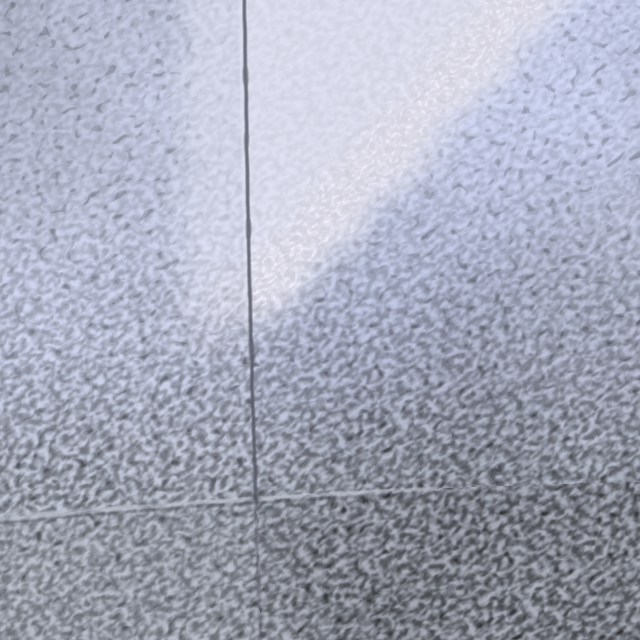
Write a WebGL 1 fragment shader that draws this texture.

```glsl
precision highp float;
// Speckled grey granite slabs meeting at a dark vertical and a pale horizontal joint.
// Gradient noise makes the fine grain; a soft wedge of reflected light
// brightens the polished upper part and washes out its speckle.

uniform vec2 u_resolution;

float hash(vec2 p) {
  vec3 q = fract(vec3(p.xyx) * 0.1031);
  q += dot(q, q.yzx + 33.33);
  return fract((q.x + q.y) * q.z);
}

vec2 gradient(vec2 cell) {
  float angle = 6.2832 * hash(cell);
  return vec2(cos(angle), sin(angle));
}

float gradientNoise(vec2 p) {
  vec2 i = floor(p), f = fract(p);
  vec2 w = f * f * f * (f * (f * 6.0 - 15.0) + 10.0);
  vec2 e = vec2(1.0, 0.0);
  float low = mix(dot(gradient(i), f), dot(gradient(i + e), f - e), w.x);
  float high = mix(dot(gradient(i + e.yx), f - e.yx),
                   dot(gradient(i + e.xx), f - e.xx), w.x);
  return mix(low, high, w.y);
}

// Soft stripe of half width w around d = 0
float stripe(float d, float w) {
  return 1.0 - smoothstep(w * 0.2, w * 1.4, abs(d));
}

void main() {
  vec2 uv = gl_FragCoord.xy / u_resolution;
  float drop = 1.0 - uv.y;

  // Signed distances to the slightly bent joints
  float wobble = 0.0012 * gradientNoise(uv * 24.0);
  float across = uv.x - 0.382 - 0.014 * drop - 0.011 * drop * drop + wobble;
  float above = uv.y - 0.190 - 0.092 * uv.x + 0.035 * uv.x * uv.x + wobble;
  float rightSlab = smoothstep(-0.002, 0.002, across);
  float lowerSlab = 1.0 - smoothstep(-0.002, 0.002, above);

  // Reflection: a wedge with a slanted right edge and soft left and lower ends
  float ragged = 0.02 * gradientNoise(uv * 13.0) + 0.014 * gradientNoise(uv * 60.0);
  float slant = (uv.y - 0.557 - 1.115 * (uv.x - 0.495)) / 1.5 + ragged;
  float glare = smoothstep(-0.035, 0.04, slant)
              * smoothstep(0.24, 0.33, uv.x + ragged)
              * smoothstep(0.42, 0.56, uv.y + ragged)
              * mix(0.75, 1.0, rightSlab);
  float halo = exp(-6.0 * max(-slant, 0.0)) * smoothstep(0.4, 0.9, uv.y);

  // Broad shading
  float height = smoothstep(0.12, 0.85, uv.y);
  float leftSide = 1.0 - smoothstep(0.25, 0.65, uv.x);
  float tone = mix(0.505, 0.73, height);
  tone += 0.08 * leftSide * (1.0 - smoothstep(0.45, 0.85, uv.y));
  tone -= 0.07 * (1.0 - smoothstep(0.0, 0.25, uv.x)) * smoothstep(0.5, 1.0, uv.y);
  tone += 0.06 * halo * smoothstep(0.38, 0.5, uv.x);
  tone -= 0.03 * rightSlab * lowerSlab;
  tone += 0.04 * gradientNoise(uv * 6.0 + 3.0);
  tone = mix(tone, 0.85, glare);

  // Grain: slanted fine speckle, different on each slab
  vec2 g = mat2(0.82, -0.57, 0.57, 0.82) * uv * vec2(74.0, 104.0);
  g += 37.0 * vec2(step(0.0, across), step(above, 0.0));
  g += 0.35 * vec2(gradientNoise(g * 0.6 + 11.0), gradientNoise(g * 0.6 + 53.0));
  float coarse = gradientNoise(g);
  float fine = gradientNoise(g * 1.7 + 19.0);
  float grain = smoothstep(-0.6, 0.6, coarse + 0.4 * fine) - 0.5;
  float contrast = mix(0.35, 0.10, height) * mix(1.0, 0.8, leftSide * lowerSlab);
  tone += grain * contrast * (1.0 - 0.55 * glare);

  // Sparse dark flecks, and pale glints where the light ends
  float fleck = smoothstep(0.16, 0.5, gradientNoise(g * 0.8 + 71.0) + 0.25 * fine);
  tone -= 0.14 * fleck * (1.0 - 0.85 * glare);
  float glintZone = glare * exp(-400.0 * pow(slant - 0.06, 2.0));
  tone += 0.05 * glintZone * smoothstep(0.05, 0.4, fine);

  // Cool tint, bluest beside the reflection and neutral at the bottom and in the light
  float blue = exp(-40.0 * pow(slant + 0.12, 2.0)) * smoothstep(0.25, 0.55, uv.y) * rightSlab;
  vec3 tint = mix(vec3(1.0, 1.03, 1.10), vec3(1.0, 1.03, 1.15), smoothstep(0.1, 0.5, uv.y));
  tint = mix(tint, vec3(0.99, 1.03, 1.19), 0.6 * blue);
  tint = mix(tint, vec3(1.0, 1.01, 1.085), glare);
  tint = mix(tint, vec3(1.02, 1.0, 1.04), 0.5 * glintZone);
  vec3 color = tone * tint;

  // Pale horizontal joint, worn away to the right, with a thin shadow below
  float wear = smoothstep(-0.35, 0.2, gradientNoise(vec2(uv.x * 19.0, 4.0)));
  float paleWidth = mix(0.0065, 0.0036, smoothstep(0.0, 0.3, uv.x));
  float fade = 1.0 - smoothstep(0.55, 0.88, uv.x);
  color = mix(color, color * 0.75, stripe(above + 0.007, 0.003) * fade * 0.6);
  color = mix(color, vec3(0.73, 0.75, 0.80), stripe(above, paleWidth) * fade * mix(0.4, 0.85, wear));

  // Dark vertical joint with a lit rim; only a trace continues below the crossing
  float upper = smoothstep(-0.02, 0.01, above);
  float rim = stripe(across + 0.0065, 0.003) * upper * smoothstep(0.35, 0.6, uv.y);
  color = mix(color, vec3(0.89, 0.90, 0.95), 0.5 * rim);
  float chip = 0.0015 * smoothstep(0.1, 0.4, gradientNoise(vec2(9.0, uv.y * 21.0)));
  float depth = mix(0.36, 0.82, upper);
  color = mix(color, vec3(0.33, 0.34, 0.39), depth * stripe(across, 0.0034 + chip));
  float corner = length(vec2(across, above)) / 0.008;
  color = mix(color, vec3(0.29, 0.30, 0.34), 0.65 * exp(-corner * corner));

  gl_FragColor = vec4(clamp(color, 0.0, 1.0), 1.0);
}
```
